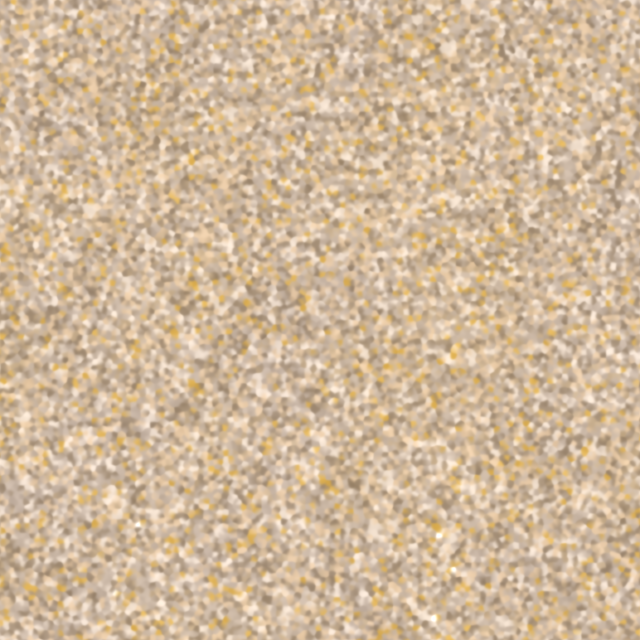
This texture is drawn by a WebGL 2 fragment shader. Its source:

```glsl
#version 300 es
precision highp float;

// Fine sandy glitter: soft beige, taupe and amber grains with rare white glints.
// Jittered grid points each carry a hashed colour, and wide Gaussian weights
// melt neighbouring grains together; broad noise adds faint cloudy mottling.

uniform vec2 u_resolution;
out vec4 fragColor;

// Grain layout, in cells across the canvas
const float GRAIN_COUNT = 132.0;
const float GRAIN_JITTER = 0.85;
const float GRAIN_FALLOFF = 2.9;
const float SHADE_VARIATION = 0.11;
const int REACH = 2;

// Cloudy mottling
const float MOTTLE_SCALE = 13.0;
const float MOTTLE_STRENGTH = 0.038;
const float WARM_SCALE = 9.0;
const vec3 WARM_SHIFT = vec3(0.008, 0.0, -0.025);

// Grain colours; each limit is the cumulative share of the colours so far
const vec3 TAUPE = vec3(0.64, 0.555, 0.46);
const vec3 GREIGE = vec3(0.79, 0.715, 0.645);
const vec3 PEACH = vec3(0.92, 0.80, 0.66);
const vec3 PALE = vec3(0.97, 0.90, 0.83);
const vec3 TAN = vec3(0.79, 0.69, 0.56);
const vec3 AMBER = vec3(0.89, 0.71, 0.34);
const vec3 GLINT = vec3(1.2, 1.2, 1.2);
const float TAUPE_LIMIT = 0.20;
const float GREIGE_LIMIT = 0.48;
const float PEACH_LIMIT = 0.65;
const float PALE_LIMIT = 0.81;
const float TAN_LIMIT = 0.93;
const float AMBER_LIMIT = 0.997;

float hash(vec2 p) {
    return fract(sin(dot(p, vec2(127.1, 311.7))) * 43758.5453);
}

float valueNoise(vec2 p) {
    vec2 cell = floor(p);
    vec2 f = fract(p);
    f = f * f * (3.0 - 2.0 * f);
    float low = mix(hash(cell), hash(cell + vec2(1.0, 0.0)), f.x);
    float high = mix(hash(cell + vec2(0.0, 1.0)), hash(cell + vec2(1.0)), f.x);
    return mix(low, high, f.y);
}

vec3 grainColor(vec2 cell) {
    float pick = hash(cell + 17.3);
    float shade = (hash(cell + 51.9) - 0.5) * SHADE_VARIATION;
    vec3 color = GLINT;
    if (pick < TAUPE_LIMIT) color = TAUPE;
    else if (pick < GREIGE_LIMIT) color = GREIGE;
    else if (pick < PEACH_LIMIT) color = PEACH;
    else if (pick < PALE_LIMIT) color = PALE;
    else if (pick < TAN_LIMIT) color = TAN;
    else if (pick < AMBER_LIMIT) color = AMBER;
    return color + shade;
}

// Weighted average of the grains around p
vec3 blendGrains(vec2 p) {
    vec2 home = floor(p);
    vec3 colorSum = vec3(0.0);
    float weightSum = 0.0;
    for (int y = -REACH; y <= REACH; y++) {
        for (int x = -REACH; x <= REACH; x++) {
            vec2 cell = home + vec2(x, y);
            vec2 offset = vec2(hash(cell + 3.7), hash(cell + 29.1)) - 0.5;
            vec2 toGrain = cell + 0.5 + GRAIN_JITTER * offset - p;
            float weight = exp(-GRAIN_FALLOFF * dot(toGrain, toGrain));
            colorSum += weight * grainColor(cell);
            weightSum += weight;
        }
    }
    return colorSum / weightSum;
}

void main() {
    vec2 uv = gl_FragCoord.xy / min(u_resolution.x, u_resolution.y);
    vec3 color = blendGrains(uv * GRAIN_COUNT);

    // Broad drift in brightness and warmth
    float mottle = valueNoise(uv * MOTTLE_SCALE + 7.0) - 0.5;
    float warmth = valueNoise(uv * WARM_SCALE + 41.0) - 0.5;
    color += MOTTLE_STRENGTH * mottle + WARM_SHIFT * warmth;

    fragColor = vec4(clamp(color, 0.0, 1.0), 1.0);
}
```
